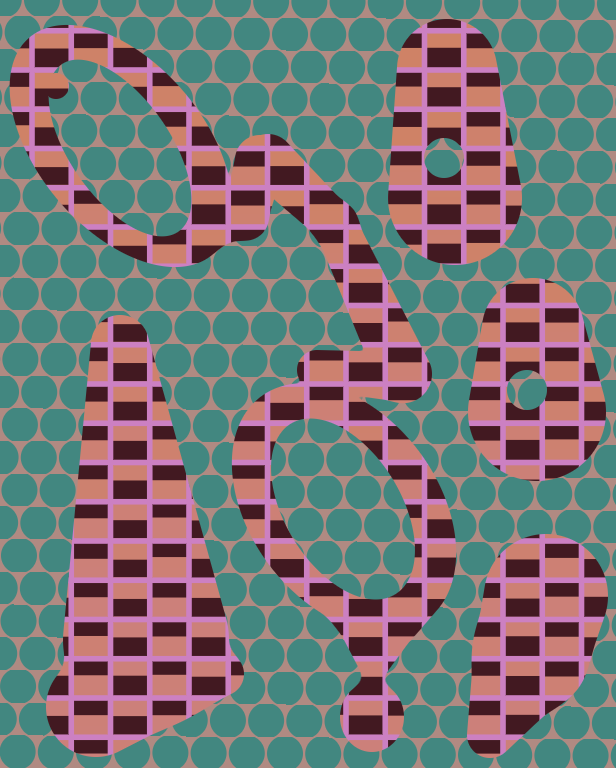
A Shadertoy shader for this background:

```glsl
// Cut-out plaid blobs and rings laid over a honeycomb field of teal dots.
// Each silhouette joins tapered capsules and tilted ellipses as distance
// fields; one woven check pattern fills all of them.

const float HEIGHT = 7.68;   // canvas height in drawing units, y points down
const vec3 TEAL   = vec3(0.26, 0.53, 0.50);
const vec3 CLAY   = vec3(0.69, 0.54, 0.51);
const vec3 MAROON = vec3(0.26, 0.10, 0.13);
const vec3 ORANGE = vec3(0.81, 0.51, 0.40);
const vec3 ROSE   = vec3(0.80, 0.50, 0.48);
const vec3 ORCHID = vec3(0.80, 0.50, 0.76);

float hash(vec2 p) {
    return fract(sin(dot(p, vec2(127.1, 311.7))) * 43758.5);
}

float coverage(float d, float px) {
    return clamp(0.5 - d / px, 0.0, 1.0);
}

float smoothUnion(float a, float b, float k) {
    float h = max(k - abs(a - b), 0.0) / k;
    return min(a, b) - 0.25 * k * h * h;
}

// Capsule from a to b whose radius runs from ra to rb
float taper(vec2 p, vec2 a, vec2 b, float ra, float rb) {
    float len = distance(a, b);
    vec2 u = (b - a) / len;
    vec2 q = vec2(abs(dot(p - a, vec2(-u.y, u.x))), dot(p - a, u));
    float s = (ra - rb) / len;
    float c = sqrt(1.0 - s * s);
    float k = dot(q, vec2(-s, c));
    if (k < 0.0) return length(q) - ra;
    if (k > c * len) return length(q - vec2(0.0, len)) - rb;
    return dot(q, vec2(c, s)) - ra;
}

// Approximate distance to an ellipse, long axis tilted from the vertical
float ellipse(vec2 p, vec2 center, vec2 radii, float tilt) {
    float c = cos(tilt), s = sin(tilt);
    p -= center;
    vec2 q = vec2(c * p.x - s * p.y, s * p.x + c * p.y);
    float k = length(q / radii);
    return k * (k - 1.0) / max(length(q / (radii * radii)), 0.001);
}

// Two tilted rings linked by a bent arm, with a small foot below
float linkedRings(vec2 p) {
    float upper = ellipse(p, vec2(1.21, 1.46), vec2(0.83, 1.42), 0.70);
    upper = smoothUnion(upper, taper(p, vec2(1.95, 2.24), vec2(2.45, 2.18), 0.22, 0.22), 0.12);
    float arm = taper(p, vec2(2.60, 1.60), vec2(2.46, 2.16), 0.25, 0.22);
    arm = min(arm, taper(p, vec2(2.68, 1.60), vec2(3.35, 2.24), 0.26, 0.21));
    arm = smoothUnion(arm, taper(p, vec2(3.35, 2.24), vec2(4.04, 3.74), 0.21, 0.28), 0.10);
    arm = smoothUnion(arm, taper(p, vec2(3.17, 3.70), vec2(4.02, 3.77), 0.20, 0.25), 0.05);
    float lower = ellipse(p, vec2(3.44, 5.08), vec2(0.94, 1.39), 0.64);
    float foot = taper(p, vec2(3.78, 6.10), vec2(3.73, 6.76), 0.44, 0.09);
    foot = smoothUnion(foot, ellipse(p, vec2(3.72, 7.17), vec2(0.32, 0.35), 0.0), 0.16);
    lower = smoothUnion(lower, foot, 0.15);

    float d = smoothUnion(smoothUnion(upper, arm, 0.06), lower, 0.06);
    float upperHole = ellipse(p, vec2(1.20, 1.48), vec2(0.50, 1.02), 0.61);
    upperHole = max(upperHole, 0.13 - distance(p, vec2(0.56, 0.86)));
    float lowerHole = ellipse(p, vec2(3.43, 5.09), vec2(0.58, 1.00), 0.55);
    return max(d, -min(upperHole, lowerHole));
}

// Tall bell with two uneven lobes at its base
float bell(vec2 p) {
    float body = taper(p, vec2(1.20, 3.44), vec2(1.46, 6.40), 0.29, 0.83);
    float base = taper(p, vec2(0.96, 7.07), vec2(2.22, 6.74), 0.50, 0.22);
    return smoothUnion(body, base, 0.15);
}

// Egg between two circles, pierced by a round hole
float piercedEgg(vec2 p, vec2 top, vec2 bottom, float rTop, float rBottom, vec2 hole) {
    return max(taper(p, top, bottom, rTop, rBottom), 0.20 - distance(p, hole));
}

float pod(vec2 p) {
    float head = taper(p, vec2(5.46, 5.96), vec2(5.31, 6.55), 0.62, 0.57);
    return smoothUnion(head, taper(p, vec2(5.31, 6.50), vec2(4.90, 7.35), 0.57, 0.23), 0.08);
}

// Hexagonal rows of dots, turned very slightly
vec3 dotField(vec2 p, float px) {
    vec2 q = p - vec2(2.50, 2.955);
    q += 0.007 * vec2(q.y, -q.x);
    float row = floor(q.y / 0.327 + 0.5);
    float x = q.x / 0.382 + 0.5 * mod(row, 2.0);
    vec2 local = vec2((fract(x + 0.5) - 0.5) * 0.382, q.y - row * 0.327);
    return mix(CLAY, TEAL, coverage(length(local) - 0.18, px));
}

// Columns alternate between a deep low block and a shallow high block
vec3 plaid(vec2 p, float px) {
    const float PITCH = 0.3925;
    vec2 cell = (p - vec2(2.675, 3.84)) / PITCH;
    vec2 id = floor(cell), f = fract(cell);
    float odd = mod(id.x, 2.0);
    float middle = mix(0.70, 0.23, odd), halfBlock = mix(0.25, 0.20, odd);
    halfBlock += 0.06 * (hash(id) - 0.5);
    vec3 warm = mix(ORANGE, ROSE, clamp(p.y / HEIGHT + 0.5 * hash(id + 7.0) - 0.25, 0.0, 1.0));
    vec3 color = mix(warm, MAROON, coverage((abs(f.y - middle) - halfBlock) * PITCH, px));
    vec2 toLine = (0.5 - abs(f - 0.5)) * PITCH;
    return mix(color, ORCHID, coverage(min(toLine.x, toLine.y) - 0.028, px));
}

void mainImage(out vec4 fragColor, in vec2 fragCoord) {
    float px = HEIGHT / iResolution.y;
    vec2 p = vec2(fragCoord.x, iResolution.y - fragCoord.y) * px;

    float d = min(linkedRings(p), min(bell(p), pod(p)));
    d = min(d, piercedEgg(p, vec2(4.47, 0.69), vec2(4.55, 1.98), 0.50, 0.67, vec2(4.44, 1.58)));
    d = min(d, piercedEgg(p, vec2(5.33, 3.29), vec2(5.37, 4.12), 0.51, 0.69, vec2(5.27, 3.90)));
    fragColor = vec4(mix(dotField(p, px), plaid(p, px), coverage(d, px)), 1.0);
}
```
